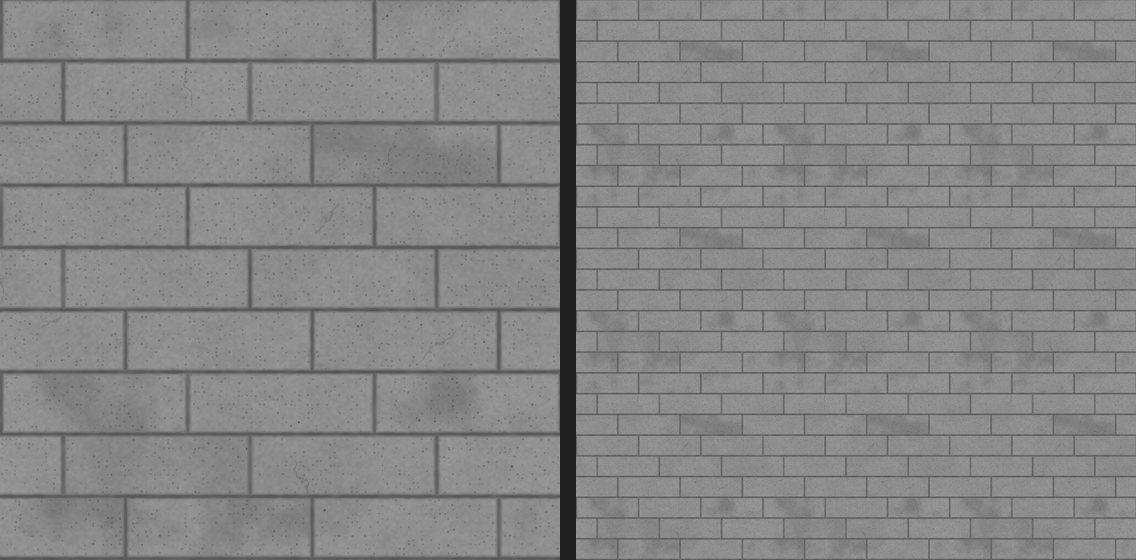
Left, the tile; right, the same tile 3 across and 3 down.
A Shadertoy shader for this texture:

```glsl
// Weathered grey block wall: nine courses of three blocks, each course
// stepped by a third of a block. Edge distance shades the bevels and joints;
// wrapped noise adds stains, grain, pits and fine cracks, so it tiles.

const vec2 COUNT = vec2(3.0, 9.0);          // blocks across, courses up
const float STEPS = 3.0;                    // courses before the bond repeats
const vec2 SHIFT = vec2(0.002, 0.0025);     // joint position off the canvas edge
const vec3 FACE = vec3(0.567);
const vec3 BEVEL = vec3(0.47);
const vec3 JOINT = vec3(0.355);
const float JOINT_HALF = 0.0036;            // half width of the dark joint
const float BEVEL_END = 0.0078;             // where the bevel meets the face
const float STAIN = 0.085;
const float GRAIN = 0.035;
const float PIT_CELLS = 128.0;
const float HOLE_CELLS = 36.0;
const float CRACK_CHANCE = 0.4;
const float CRACK_WIDTH = 0.0007;

float hash(vec2 p) {
    return fract(sin(dot(p, vec2(127.1, 311.7))) * 43758.5);
}

// Value noise on a lattice that wraps after "period" cells
float noise(vec2 uv, vec2 period) {
    vec2 p = uv * period;
    vec2 i = floor(p);
    vec2 f = fract(p);
    f = f * f * (3.0 - 2.0 * f);
    vec2 a = mod(i, period);
    vec2 b = mod(i + 1.0, period);
    return mix(mix(hash(a), hash(vec2(b.x, a.y)), f.x),
               mix(hash(vec2(a.x, b.y)), hash(b), f.x), f.y);
}

float fbm(vec2 uv, float period) {
    float sum = 0.0;
    float weight = 0.5;
    for (int i = 0; i < 4; i++) {
        sum += weight * noise(uv, vec2(period));
        period *= 2.0;
        weight *= 0.5;
    }
    return sum / 0.9375;
}

// Scattered dark specks, one at most in each wrapped cell
float specks(vec2 uv, float cells, float chance, float radius, float pixel) {
    vec2 p = uv * cells;
    vec2 id = mod(floor(p), cells);
    vec2 jitter = vec2(hash(id + 3.1), hash(id + 7.7));
    vec2 q = fract(p) - mix(vec2(0.3), vec2(0.7), jitter);
    float r = radius * mix(0.6, 1.0, hash(id + 11.3));
    float soft = max(pixel * cells, 0.1);
    float dot1 = 1.0 - smoothstep(r - soft * 0.5, r + soft * 0.5, length(q));
    return dot1 * step(1.0 - chance, hash(id + 19.9)) * mix(0.4, 1.0, hash(id + 5.3));
}

// One short wandering hairline on some of the blocks
float crack(vec2 p, vec2 id, vec2 uv, float pixel) {
    vec2 center = (vec2(hash(id + 31.0), hash(id + 37.0)) - 0.5) * 0.7 / COUNT;
    float angle = 6.2832 * hash(id + 41.0);
    vec2 along = vec2(cos(angle), sin(angle));
    vec2 q = p - center;
    float t = dot(q, along);
    float bend = (fbm(uv, 40.0) - 0.5) * 0.03;
    float d = abs(dot(q, vec2(-along.y, along.x)) + bend);
    float reach = mix(0.02, 0.055, hash(id + 43.0));
    float line = 1.0 - smoothstep(0.0, CRACK_WIDTH + pixel, d);
    float fade = 1.0 - smoothstep(reach * 0.4, reach, abs(t));
    return line * fade * step(hash(id + 47.0), CRACK_CHANCE);
}

void mainImage(out vec4 fragColor, in vec2 fragCoord) {
    vec2 uv = fragCoord / iResolution.xy;
    float pixel = 1.0 / min(iResolution.x, iResolution.y);

    // Stepped bond: block index and position within the block
    vec2 grid = (uv - SHIFT) * COUNT;
    grid.x -= mod(2.0 - floor(grid.y), STEPS) / STEPS;
    vec2 id = mod(floor(grid), COUNT);
    vec2 local = fract(grid);
    vec2 p = (local - 0.5) / COUNT;

    // Face: blotchy stains on some blocks, then grain and wear
    float worn = smoothstep(0.5, 0.9, hash(id + 2.0));
    float blotch = smoothstep(0.3, 0.75, fbm(uv, 10.0));
    vec3 face = FACE - STAIN * blotch * mix(0.25, 1.0, worn);
    face += 0.012 * (hash(id + 13.0) - 0.5);
    face += GRAIN * (noise(uv, vec2(230.0)) - 0.5);
    face += 0.5 * GRAIN * (noise(uv, vec2(97.0)) - 0.5);
    face -= 0.11 * specks(uv, PIT_CELLS, 0.22, 0.28, pixel);
    face -= 0.22 * specks(uv + 0.013, HOLE_CELLS, 0.06, 0.08, pixel);
    face -= 0.07 * crack(p, id, uv, pixel);

    // Distance to the block edge, slightly roughened
    vec2 edge = 0.5 / COUNT - abs(p);
    float d = min(edge.x, edge.y) + 0.0012 * (noise(uv, vec2(110.0)) - 0.5);

    // Upright joints differ in depth; level ones stay dark
    vec2 jointId = vec2(mod(id.x + step(0.5, local.x), COUNT.x), id.y);
    float shallow = step(edge.x, edge.y) * 0.6 * hash(jointId + 23.0);
    vec3 joint = mix(JOINT, BEVEL, shallow) + 0.05 * (noise(uv, vec2(60.0)) - 0.5);

    vec3 color = mix(joint, BEVEL, smoothstep(0.0008, JOINT_HALF + pixel * 0.5, d));
    color = mix(color, face, smoothstep(JOINT_HALF * 0.8, BEVEL_END, d));
    fragColor = vec4(clamp(color, 0.0, 1.0), 1.0);
}
```
